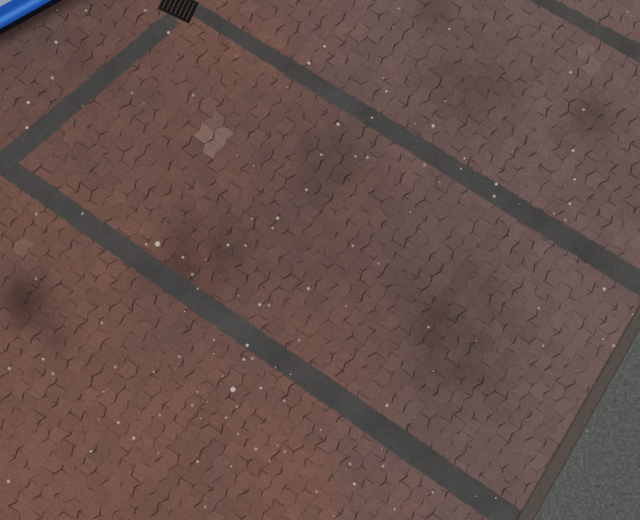
Reproduce this texture procedurally as a Shadertoy shader.

```glsl
#define WARM_BRICK vec3(0.466, 0.333, 0.294)
#define COOL_BRICK vec3(0.434, 0.352, 0.342)
#define DARK_BRICK vec3(0.378, 0.292, 0.274)
#define BAND_GREY vec3(0.275, 0.272, 0.268)
#define ASPHALT vec3(0.345, 0.350, 0.340)
#define KERB vec3(0.335, 0.305, 0.285)
#define CAR_BLUE vec3(0.10, 0.30, 0.64)
#define PAVER_SIZE vec2(0.028, 0.033)
#define ZIGZAG 0.24
#define JOINT_DEPTH 0.36
#define SPECK_CELL 0.030
#define GRAIN 0.085

vec2 hash2(vec2 p) {
    vec3 q = fract(p.xyx * vec3(0.1031, 0.1030, 0.0973));
    q += dot(q, q.yzx + 33.33);
    return fract((q.xx + q.yz) * q.zy);
}

float gradientNoise(vec2 p) {
    vec2 i = floor(p), f = fract(p);
    vec2 u = f * f * f * (f * (f * 6.0 - 15.0) + 10.0);
    vec2 e = vec2(0.0, 1.0);
    float a = dot(hash2(i) * 2.0 - 1.0, f);
    float b = dot(hash2(i + e.yx) * 2.0 - 1.0, f - e.yx);
    float c = dot(hash2(i + e.xy) * 2.0 - 1.0, f - e.xy);
    float d = dot(hash2(i + e.yy) * 2.0 - 1.0, f - e.yy);
    return mix(mix(a, b, u.x), mix(c, d, u.x), u.y);
}

float fbm(vec2 p) {
    float sum = 0.0, amp = 0.6;
    for (int i = 0; i < 4; i++) {
        sum += amp * gradientNoise(p);
        p = mat2(1.6, 1.2, -1.2, 1.6) * p + 7.3;
        amp *= 0.5;
    }
    return sum;
}

// Distance to a strip whose half width changes from wa to wb
float strip(vec2 p, vec2 a, vec2 b, float wa, float wb) {
    vec2 d = b - a;
    float h = clamp(dot(p - a, d) / dot(d, d), 0.0, 1.0);
    return length(p - a - d * h) - mix(wa, wb, h);
}

// Signed distance to the line a-b, positive on its right
float rightOf(vec2 p, vec2 a, vec2 b) {
    vec2 d = normalize(b - a);
    return dot(p - a, vec2(d.y, -d.x));
}

float blob(vec2 p, vec2 c, float r) {
    vec2 d = (p - c) / r;
    return exp(-dot(d, d));
}

vec3 paving(vec2 p, float px) {
    const vec4 stains[8] = vec4[8](
        vec4(0.056, 0.415, 0.050, 0.30), vec4(0.38, 0.51, 0.075, 0.20),
        vec4(1.138, 0.768, 0.050, 0.20), vec4(0.88, 0.36, 0.120, 0.16),
        vec4(0.64, 0.70, 0.070, 0.12), vec4(0.90, 0.83, 0.090, 0.12),
        vec4(0.83, 0.98, 0.040, 0.15), vec4(0.12, 0.345, 0.030, 0.13));
    const vec3 worn[3] = vec3[3](vec3(0.408, 0.731, 0.036),
        vec3(0.050, 0.535, 0.022), vec3(1.125, 0.891, 0.028));

    // Broad colour
    float cloud = fbm(p * 4.0), mottle = fbm(p * 14.0 + 3.0);
    float cool = smoothstep(0.45, 0.95, p.x + 0.15 * p.y + 0.5 * cloud + 0.3 * mottle);
    vec3 col = mix(WARM_BRICK, COOL_BRICK, cool);
    float shade = 0.8 * blob(p, vec2(0.08, 0.95), 0.32) + 0.65 * blob(p, vec2(0.62, 0.53), 0.25);
    col = mix(col, DARK_BRICK, clamp(shade + 0.7 * cloud + 0.5 * mottle + 0.1, 0.0, 1.0));
    vec2 smudged = p + 0.04 * vec2(cloud, fbm(p * 9.0 + 4.0));
    for (int i = 0; i < 8; i++)
        col *= 1.0 - stains[i].w * (1.0 + mottle) * blob(smudged, stains[i].xy, stains[i].z);

    // Interlocking pavers in a skewed frame
    mat2 frame = mat2(0.83, -0.56, 0.62, 0.78);
    vec2 q = inverse(frame) * p / PAVER_SIZE;
    q.x += ZIGZAG * (abs(fract(q.y) * 2.0 - 1.0) - 0.5) + 0.20 * gradientNoise(p * 27.0);
    q.y += 0.5 * mod(floor(q.x), 2.0) + 0.12 * gradientNoise(p * 24.0 + 5.0);
    vec2 id = floor(q), f = fract(q);
    col *= 1.0 + 0.07 * (hash2(id).x - 0.5);
    vec2 centre = frame * ((id + 0.5 - vec2(0.0, 0.5 * mod(id.x, 2.0))) * PAVER_SIZE);
    for (int i = 0; i < 3; i++) {
        float near = length(centre - worn[i].xy) / worn[i].z + 0.5 * hash2(id + 9.0).x;
        float amount = (1.0 - smoothstep(0.9, 1.3, near)) * (i == 0 ? 0.75 : 0.35);
        col = mix(col, vec3(0.53, 0.43, 0.39), amount);
    }

    // Thin joints, broken up where they are filled
    vec2 gap = min(f, 1.0 - f) * PAVER_SIZE;
    vec2 joint = 1.0 - smoothstep(vec2(0.0003), vec2(0.0009 + px), gap);
    float open = 0.12 + 0.88 * smoothstep(-0.10, 0.30, gradientNoise(p * 48.0));
    return col * (1.0 - JOINT_DEPTH * max(joint.x, 0.55 * joint.y) * open);
}

// Pale litter, denser in a few places
float specks(vec2 p, float px) {
    float density = 0.05 + 0.25 * blob(p, vec2(0.44, 0.32), 0.16)
        + 0.22 * blob(p, vec2(0.72, 0.76), 0.13) + 0.20 * blob(p, vec2(1.0, 0.61), 0.10)
        + 0.18 * blob(p, vec2(0.70, 0.12), 0.09);
    vec2 cell = floor(p / SPECK_CELL);
    vec2 rnd = hash2(cell + 31.0), kind = hash2(cell + 77.0);
    vec2 off = p - (cell + 0.15 + 0.7 * rnd) * SPECK_CELL;
    float d = length(off) - mix(0.0010, 0.0033, kind.y);
    float dots = (1.0 - smoothstep(-px, px, d)) * step(kind.x, density) * mix(0.45, 0.9, rnd.x);
    float large = min(length(p - vec2(0.303, 0.531)), length(p - vec2(0.448, 0.251))) - 0.0050;
    return max(dots, 0.9 * (1.0 - smoothstep(-px, px, large)));
}

void mainImage(out vec4 fragColor, in vec2 fragCoord) {
    vec2 p = fragCoord / iResolution.y;
    float px = 1.0 / iResolution.y;
    float grain = gradientNoise(p * 190.0) + 0.6 * gradientNoise(p * 90.0);
    vec3 col = paving(p, px);

    // Dark dividing strips
    float band = strip(p, vec2(0.377, 0.981), vec2(1.24, 0.450), 0.013, 0.022);
    band = min(band, strip(p, vec2(-0.02, 0.702), vec2(0.99, -0.004), 0.019, 0.025));
    band = min(band, strip(p, vec2(0.325, 0.957), vec2(0.020, 0.700), 0.016, 0.020));
    band = min(band, strip(p, vec2(1.030, 1.007), vec2(1.25, 0.886), 0.011, 0.016));
    band += 0.004 * gradientNoise(p * 60.0);
    vec3 bandCol = BAND_GREY * (1.0 + 0.25 * fbm(p * 12.0));
    col = mix(col, bandCol, 0.95 * (1.0 - smoothstep(-0.002, 0.001 + px, band)));

    // Kerb and road
    float kerb = rightOf(p, vec2(0.994, 0.0), vec2(1.231, 0.415));
    float road = rightOf(p, vec2(1.026, 0.0), vec2(1.231, 0.367));
    col = mix(col, KERB, smoothstep(-px, px, kerb));
    col *= 1.0 - 0.18 * (1.0 - smoothstep(0.001, 0.002 + px, min(abs(kerb), abs(road))));
    col = mix(col, ASPHALT * (1.0 + 0.14 * grain), smoothstep(-px, px, road));
    col = mix(col, vec3(0.75, 0.73, 0.67), specks(p, px) * (1.0 - 0.7 * step(0.0, kerb)));
    col *= 1.0 + GRAIN * grain;

    // Drain grate
    vec2 g = p - vec2(0.343, 0.989);
    g = vec2(dot(g, vec2(0.90, -0.43)), dot(g, vec2(0.43, 0.90)));
    float grate = max(abs(g.x) - 0.033, abs(g.y) - 0.022);
    float bars = smoothstep(0.25, 0.45, abs(fract(g.x / 0.0085) - 0.5)) * step(grate, -0.004);
    col = mix(col, mix(vec3(0.11, 0.09, 0.09), vec3(0.26, 0.22, 0.21), bars), 1.0 - smoothstep(-px, px, grate));

    // Car corner with its shadow
    float car = -rightOf(p, vec2(0.0, 0.933), vec2(0.12, 1.0)) + 0.10 * p.x * (0.12 - p.x);
    col *= 1.0 - 0.45 * smoothstep(-0.032, 0.0, car);
    col = mix(col, vec3(0.06, 0.06, 0.09), smoothstep(-px, px, car));
    vec3 paint = mix(CAR_BLUE, vec3(0.28, 0.50, 0.80), blob(vec2(car, 0.0), vec2(0.024, 0.0), 0.006));
    col = mix(col, paint, smoothstep(-px, px, car - 0.010));
    col = mix(col, vec3(0.58, 0.62, 0.68), smoothstep(-px, px, car - 0.047));
    fragColor = vec4(col, 1.0);
}
```
